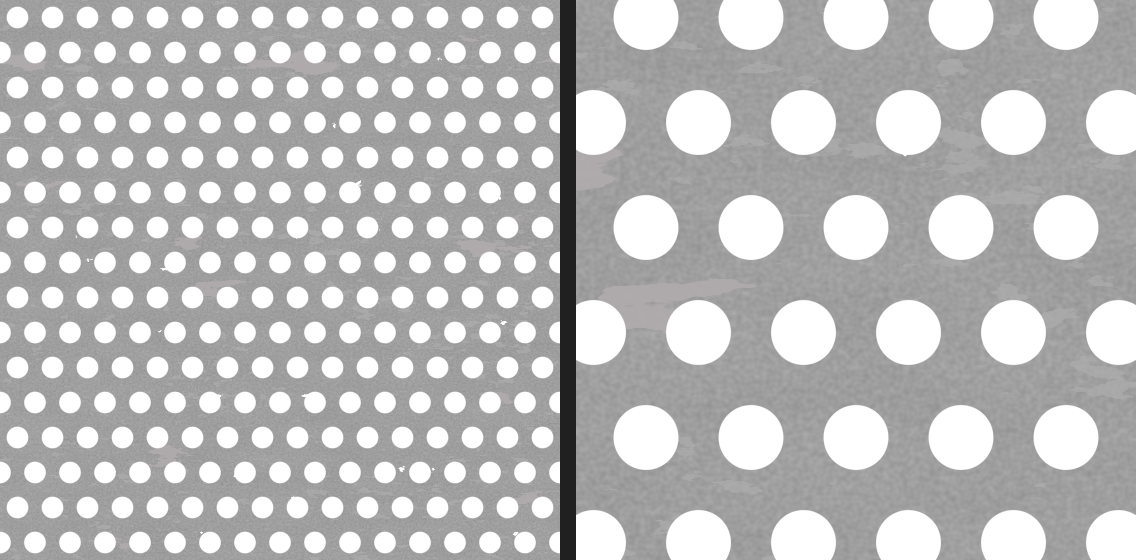
Left, the full canvas; right, a detail of the centre.
This texture is drawn by a WebGL 2 fragment shader. Its source:

```glsl
#version 300 es
precision highp float;

uniform vec2 u_resolution;
out vec4 fragColor;

// Integer hash: two values in 0..1 for a lattice cell
vec2 hash2(vec2 cell, float seed) {
    uvec3 v = uvec3(cell, seed) * 1664525u + 1013904223u;
    for (int i = 0; i < 2; i++) {
        v.x += v.y * v.z;
        v.y += v.z * v.x;
        v.z += v.x * v.y;
        v ^= v >> 16u;
    }
    return vec2(v.xy & 65535u) / 65535.0;
}

float cornerSlope(vec2 cell, vec2 offset, vec2 period, float seed) {
    float angle = 6.2832 * hash2(mod(cell, period), seed).x;
    return dot(vec2(cos(angle), sin(angle)), offset);
}

// Gradient noise that wraps after a whole number of cells
float gradientNoise(vec2 uv, vec2 period, float seed) {
    vec2 p = uv * period;
    vec2 cell = floor(p);
    vec2 f = p - cell;
    vec2 w = f * f * f * (f * (f * 6.0 - 15.0) + 10.0);
    vec2 e = vec2(1.0, 0.0);
    float low = mix(cornerSlope(cell, f, period, seed),
                    cornerSlope(cell + e.xy, f - e.xy, period, seed), w.x);
    float high = mix(cornerSlope(cell + e.yx, f - e.yx, period, seed),
                     cornerSlope(cell + e.xx, f - e.xx, period, seed), w.x);
    return mix(low, high, w.y);
}

float fbm(vec2 uv, vec2 period, float seed) {
    float sum = 0.0, amplitude = 1.0;
    for (int i = 0; i < 6; i++) {
        sum += amplitude * gradientNoise(uv, period, seed + float(i));
        period *= 2.0;
        amplitude *= 0.55;
    }
    return sum;
}

// Staggered rows of dots, distance in units of the dot pitch
float dotDistance(vec2 uv) {
    vec2 p = uv * 16.0;
    float shift = 0.5 * mod(floor(p.y) + 1.0, 2.0);
    return length(fract(p + vec2(shift, 0.0)) - 0.5) - 0.309;
}

// Rare ragged flecks of missing paint
float chipDistance(vec2 uv) {
    vec2 p = uv * 16.0;
    vec2 cell = floor(p);
    vec2 pick = hash2(cell, 71.0);
    vec2 center = 0.2 + 0.6 * hash2(cell, 83.0);
    float radius = pick.x > 0.92 ? 0.02 + 0.05 * pick.y : -0.3;
    float ragged = 0.09 * gradientNoise(uv, vec2(190.0, 230.0), 90.0);
    return length((p - cell - center) * vec2(0.8, 1.1)) - radius + ragged;
}

void main() {
    vec2 uv = gl_FragCoord.xy / u_resolution;
    float pixel = 16.0 / min(u_resolution.x, u_resolution.y);

    // Grey ground with fine grain and faint horizontal mottling
    vec3 color = vec3(0.625, 0.622, 0.622);
    color += 0.045 * gradientNoise(uv, vec2(331.0, 347.0), 3.0);
    color += 0.035 * gradientNoise(uv, vec2(173.0, 211.0), 5.0);
    color += 0.018 * fbm(uv, vec2(9.0, 25.0), 11.0);

    // Small pale scuffs, clustered in worn regions
    float region = gradientNoise(uv, vec2(4.0, 6.0), 23.0);
    float scuff = fbm(uv, vec2(24.0, 70.0), 31.0) + 0.5 * region;
    color = mix(color, vec3(0.685, 0.68, 0.682), 0.65 * smoothstep(0.46, 0.54, scuff));

    // Larger worn patches with torn, streaky edges
    float patchField = fbm(uv, vec2(4.0, 13.0), 47.0) + 0.35 * region;
    color = mix(color, vec3(0.69, 0.672, 0.68), 0.9 * smoothstep(0.53, 0.56, patchField));

    // White dots and chips
    float white = min(dotDistance(uv), chipDistance(uv));
    color = mix(color, vec3(1.0), 1.0 - smoothstep(-0.75 * pixel, 0.75 * pixel, white));

    fragColor = vec4(color, 1.0);
}
```
